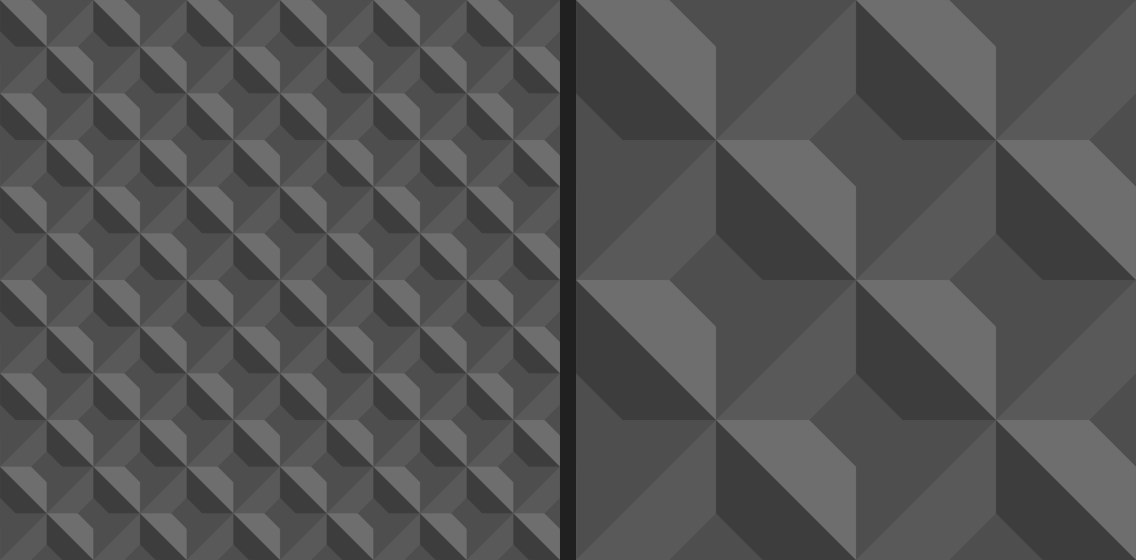
Left, the full canvas; right, a detail of the centre.
Give the GLSL for this pattern, as a Shadertoy shader.

```glsl
// Grey faceted relief: a checkerboard of diagonally folded squares with clipped corners.

const float REPEATS = 6.0;          // whole repeats across and down
const float CLIP = 1.0 / 3.0;       // corner clip, in squares

const vec3 LIGHT_FACE  = vec3(0.430);
const vec3 DARK_FACE   = vec3(0.240);
const vec3 RAISED_FACE = vec3(0.349);
const vec3 BASE_FACE   = vec3(0.306);

// Triangle wave of period 2: zero at integers, positive on (0, 1).
float foldWave(float x) {
    return 0.5 - abs(mod(x + 0.5, 2.0) - 1.0);
}

// Signed distance to the checker edges, positive in even squares.
float checkerDistance(vec2 p) {
    float a = foldWave(p.x);
    float b = foldWave(p.y);
    return sign(a * b) * min(abs(a), abs(b));
}

// Signed distance to the diamonds around every odd grid corner, negative inside.
float diamondDistance(vec2 diagonals, float radius) {
    vec2 d = abs(mod(diagonals, 2.0) - 1.0);
    return (max(d.x, d.y) - radius) * inversesqrt(2.0);
}

// Antialiased step over about one pixel.
float coverage(float dist, float pixel) {
    return smoothstep(-0.7 * pixel, 0.7 * pixel, dist);
}

void mainImage(out vec4 fragColor, in vec2 fragCoord) {
    vec2 uv = fragCoord / iResolution.xy;
    float squares = 2.0 * REPEATS;
    vec2 p = squares * vec2(uv.x, 1.0 - uv.y);
    float pixel = squares / min(iResolution.x, iResolution.y);

    // Fold lines run along both diagonals of the grid
    vec2 diagonals = vec2(p.x + p.y, p.x - p.y);
    float rising = foldWave(diagonals.x) * inversesqrt(2.0);
    float falling = foldWave(diagonals.y) * inversesqrt(2.0);

    // Two faces in each kind of square
    vec3 contrastSquare = mix(DARK_FACE, LIGHT_FACE, coverage(falling, pixel));
    vec3 quietSquare = mix(BASE_FACE, RAISED_FACE, coverage(rising, pixel));
    vec3 color = mix(quietSquare, contrastSquare, coverage(checkerDistance(p), pixel));

    // Clipped corners reveal the base tone
    float outsideClip = coverage(diamondDistance(diagonals, CLIP), pixel);
    color = mix(BASE_FACE, color, outsideClip);

    fragColor = vec4(color, 1.0);
}
```
